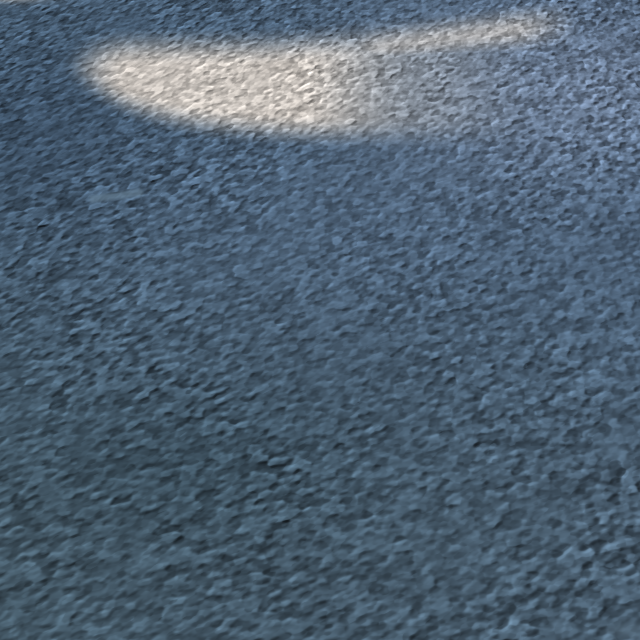
Write a WebGL 1 fragment shader that draws this texture.

```glsl
precision highp float;
// Blue-grey shaded asphalt receding upward, with a warm sunlit patch near the top.
uniform vec2 u_resolution;

float hash(vec2 p, float seed) {
    return fract(sin(dot(p, vec2(127.1, 311.7)) + seed) * 43758.55);
}

// Soft cellular noise: random stone tones blended by distance.
float stones(vec2 p, float seed) {
    vec2 cell = floor(p);
    vec2 local = fract(p);
    float total = 0.0;
    float weightSum = 0.0;
    for (int j = -1; j <= 1; j++) {
        for (int i = -1; i <= 1; i++) {
            vec2 o = vec2(float(i), float(j));
            vec2 id = cell + o;
            vec2 site = o + vec2(hash(id, seed), hash(id, seed + 2.7));
            vec2 d = site - local;
            float weight = exp(-5.0 * dot(d, d));
            total += weight * hash(id, seed + 5.3);
            weightSum += weight;
        }
    }
    return total / weightSum;
}

// Broad, slow variation from layered sines.
float mottling(vec2 p) {
    float a = sin(p.x * 9.0 + 2.0 * sin(p.y * 7.0));
    float b = sin(p.y * 17.0 - p.x * 6.0 + 1.5 * sin(p.x * 13.0));
    float c = sin(p.x * 29.0 + p.y * 23.0 + 2.0 * sin(p.y * 19.0));
    return (a + 0.7 * b + 0.5 * c) / 2.2;
}

float segmentDistance(vec2 p, vec2 a, vec2 b) {
    vec2 ab = b - a;
    float t = clamp(dot(p - a, ab) / dot(ab, ab), 0.0, 1.0);
    return length(p - a - ab * t);
}

float softSpot(vec2 p, vec2 center, vec2 radius) {
    vec2 d = (p - center) / radius;
    return exp(-dot(d, d));
}

// Perspective ground coordinates, slanted so grains rise to the right.
vec2 groundPlane(vec2 uv) {
    float nearness = 1.45 - 0.75 * uv.y;
    vec2 ground = vec2((uv.x - 0.5) / nearness, -2.2 * log(nearness));
    ground.y -= 0.42 * ground.x;
    return ground;
}

// Positive for lit stone faces, negative for the gaps below them.
float grain(vec2 ground) {
    vec2 p = ground * 92.0;
    float coarse = stones(p, 1.0);
    float relief = coarse - stones(p + vec2(-0.25, 0.5), 1.0);
    float fine = stones(p * 1.7 + 11.0, 8.0);
    return 0.6 * (coarse - 0.5) + 0.4 * relief + 0.4 * (fine - 0.5);
}

// Main pool of light, bounded by curved upper and lower edges.
float sunPool(vec2 uv) {
    float run = max(uv.x - 0.1, 0.0);
    float top = 0.942 + 0.03 * smoothstep(0.4, 0.75, uv.x) - 0.04 * exp(-run / 0.03);
    float bottom = 0.78 + 0.112 * exp(-run / 0.12);
    float band = smoothstep(bottom - 0.018, bottom + 0.036, uv.y)
        * (1.0 - smoothstep(top - 0.045, top + 0.018, uv.y));
    float fade = 1.0 - 0.62 * smoothstep(0.46, 0.66, uv.x);
    float ends = smoothstep(0.07, 0.2, uv.x) * (1.0 - smoothstep(0.62, 0.86, uv.x));
    return band * fade * ends;
}

// Thin tongue of light reaching to the upper right.
float sunTongue(vec2 uv) {
    float d = segmentDistance(uv, vec2(0.5, 0.915), vec2(0.88, 0.963));
    float ends = smoothstep(0.45, 0.6, uv.x) * (1.0 - smoothstep(0.8, 0.92, uv.x));
    return 0.72 * ends * (1.0 - smoothstep(0.0, 0.042, d));
}

vec3 shadedRoad(vec2 uv) {
    vec3 color = mix(vec3(0.265, 0.34, 0.398), vec3(0.283, 0.363, 0.448),
        smoothstep(0.1, 0.85, uv.y));
    color += vec3(0.02, 0.018, 0.03) * (uv.x - 0.5);
    color += vec3(0.11, 0.095, 0.095) * softSpot(uv, vec2(0.88, 0.87), vec2(0.3, 0.15));
    color += vec3(0.02, 0.022, 0.028) * softSpot(uv, vec2(0.55, 0.62), vec2(0.4, 0.16));
    color -= vec3(0.035, 0.04, 0.04) * softSpot(uv, vec2(0.03, 0.8), vec2(0.22, 0.17));
    color -= vec3(0.025, 0.025, 0.03) * softSpot(uv, vec2(0.32, 0.28), vec2(0.25, 0.13));
    return color * (1.0 + 0.025 * mottling(uv));
}

void main() {
    vec2 uv = gl_FragCoord.xy / u_resolution;
    float stoneTone = grain(groundPlane(uv));
    float roughness = 1.0 + 0.25 * mottling(uv * 1.3 + 4.0)
        - 0.25 * softSpot(uv, vec2(0.62, 0.6), vec2(0.28, 0.2));

    // Shade and sunlight
    float sun = max(sunPool(uv), sunTongue(uv));
    sun = max(sun, 0.6 * softSpot(uv, vec2(0.02, 1.005), vec2(0.05, 0.009)));
    vec3 color = mix(shadedRoad(uv), vec3(0.775, 0.75, 0.725), sun);
    color *= 1.0 + stoneTone * roughness * mix(0.8, 0.55, sun);

    // Pale marks on the surface
    float mark = segmentDistance(uv, vec2(0.145, 0.689), vec2(0.218, 0.699));
    float pale = 0.6 * (1.0 - smoothstep(0.002, 0.009, mark));
    pale = max(pale, 0.5 * softSpot(uv, vec2(0.98, 0.015), vec2(0.03, 0.012)));
    color = mix(color, vec3(0.41, 0.51, 0.59), pale);

    gl_FragColor = vec4(clamp(color, 0.0, 1.0), 1.0);
}
```
